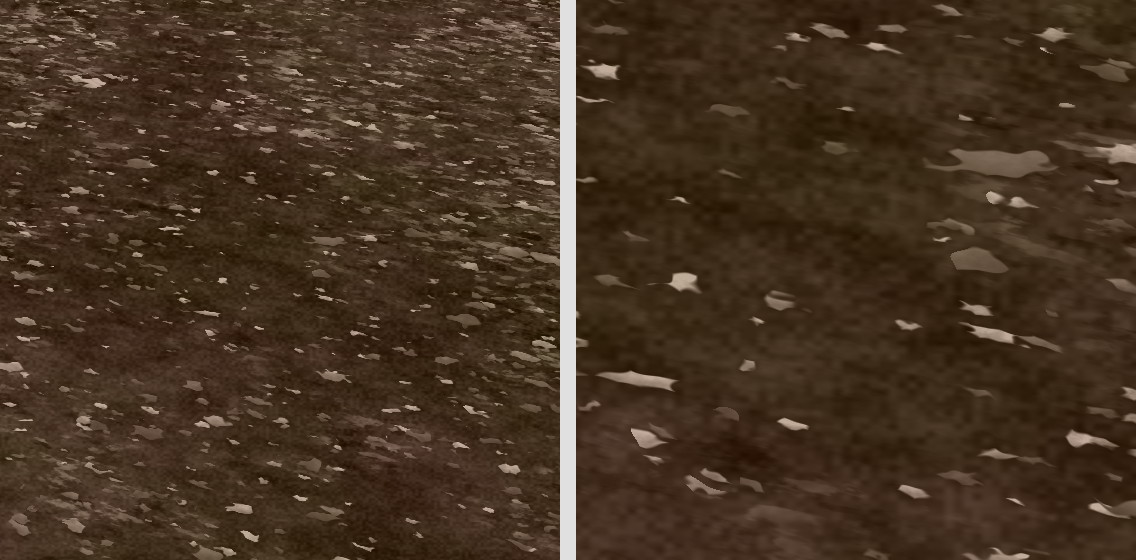
Left: the whole. Right: its middle third, enlarged.
Write a Shadertoy shader that draws this texture.

```glsl
// Dark bare soil seen at a slant, strewn with pale angular stones and leaf litter.
// Canvas points are projected to a ground plane; noise shades the soil there,
// and several grids of jittered polygons lay down stones with soft shadows.

#define HORIZON 2.6        // height of the vanishing line, in canvas units
#define FORESHORTEN 4.5    // vertical squash of the ground
#define TILT 0.38          // downhill lean of the features
#define STONE_LAYERS 4
#define STONE_FREQ 24.0    // cells per ground unit, largest stones
#define STONE_DENSITY 0.31
#define SOIL_TONE 0.125
#define SOIL_CONTRAST 0.46
#define BROAD_DRIFT 0.20   // strength of the large light and dark areas
#define GRAIN 0.15
#define LITTER 0.34
#define SOFTNESS 0.0025

const vec3 DARK_SOIL = vec3(0.18, 0.11, 0.04);
const vec3 PALE_STONE = vec3(0.70, 0.62, 0.55);

float hash(vec2 p) {
    vec3 q = fract(vec3(p.xyx) * 0.1031);
    q += dot(q, q.yzx + 33.33);
    return fract((q.x + q.y) * q.z);
}

float noise(vec2 p) {
    vec2 i = floor(p), f = fract(p);
    f = f * f * (3.0 - 2.0 * f);
    return mix(mix(hash(i), hash(i + vec2(1, 0)), f.x),
               mix(hash(i + vec2(0, 1)), hash(i + vec2(1, 1)), f.x), f.y);
}

float fbm(vec2 p) {
    float sum = 0.0, amp = 0.5;
    for (int i = 0; i < 5; i++) {
        sum += amp * noise(p);
        p = mat2(1.6, 1.2, -1.2, 1.6) * p + 17.3;
        amp *= 0.55;
    }
    return sum / 1.055;
}

vec2 rotate(vec2 p, float a) {
    float c = cos(a), s = sin(a);
    return vec2(c * p.x - s * p.y, s * p.x + c * p.y);
}

// Signed distance to an irregular five-sided shard
float shard(vec2 p, float radius, vec2 seed) {
    float d = -1.0;
    for (int k = 0; k < 5; k++) {
        float side = float(k);
        float a = side * 1.2566 + 0.5 * hash(seed + side);
        float reach = radius * (0.55 + 0.5 * hash(seed + side * 7.1 + 3.0));
        d = max(d, dot(p, vec2(cos(a), sin(a))) - reach);
    }
    return d;
}

// Lays one grid of stones over the tone beneath
float addStones(float tone, vec2 ground, float freq, float edge, float density, float salt) {
    vec2 p = ground * freq + salt * 19.7;
    vec2 ragged = vec2(noise(p * 6.0), noise(p * 6.0 + 40.0)) - 0.5;
    float mottling = 0.65 + 0.65 * fbm(p * 5.0 + 9.0);
    vec2 cell = floor(p);
    for (int j = -1; j <= 1; j++)
    for (int i = -1; i <= 1; i++) {
        vec2 id = cell + vec2(i, j);
        if (hash(id + salt * 31.0) > density) continue;
        vec2 center = id + 0.15 + 0.7 * vec2(hash(id + 5.2), hash(id + 8.7));
        float size = hash(id + 12.4);
        float radius = mix(0.15, 0.38, size * size);
        vec2 local = rotate(p - center, 0.9 * (hash(id + 2.9) - 0.5));
        local.y *= 1.1 + 0.9 * hash(id + 21.6);

        // Shadow falls below and to the right
        float shadow = length(local - radius * vec2(0.2, -0.55)) - radius * 0.75;
        tone *= 1.0 - 0.4 * smoothstep(0.12, -0.12, shadow);

        float body = shard(local + ragged * 0.27, radius, id + salt);
        float bright = hash(id + 15.8);
        float light = (0.38 + 0.72 * bright * bright) * mottling;
        light *= 1.0 + 0.2 * clamp(local.y / radius, -1.0, 1.0);
        tone = mix(tone, light, smoothstep(edge, -edge, body));
    }
    return tone;
}

void mainImage(out vec4 fragColor, in vec2 fragCoord) {
    vec2 uv = fragCoord / iResolution.y;

    // Slanted ground plane
    float depth = HORIZON - uv.y;
    vec2 ground = vec2(uv.x - 0.5, FORESHORTEN) / depth;
    ground.y += TILT * ground.x;

    // Soil: broad drifts, patches, clods and fine grain
    float far = smoothstep(0.55, 1.0, uv.y + 0.2 * (uv.x - 0.5));
    float drift = fbm(uv * vec2(3.0, 4.5) + 11.0) - 0.5;
    float patches = fbm(ground * 8.0 + 3.0);
    float clods = fbm(ground * vec2(32.0, 42.0));
    float grain = noise(uv * vec2(180.0, 240.0)) - 0.5;
    float tone = SOIL_TONE + SOIL_CONTRAST * (0.65 * (clods - 0.5) + 0.35 * (patches - 0.5));
    tone += GRAIN * grain + BROAD_DRIFT * (drift + 0.35 * far - 0.06);

    // Litter gathers toward the far right and in patches
    float cover = smoothstep(0.42, 0.68, patches + 0.2 * (uv.y - 0.5) + 0.12 * (uv.x - 0.5) + 0.3 * drift);
    float flakes = fbm(ground * vec2(58.0, 100.0) + 50.0);
    tone += LITTER * smoothstep(0.56, 0.72, flakes) * (0.12 + cover + 0.5 * far);
    tone -= 0.12 * smoothstep(0.42, 0.28, flakes) * (0.3 + cover);

    // Stones from small to large
    float density = STONE_DENSITY * (0.55 + 0.85 * cover + 0.25 * far);
    for (int k = STONE_LAYERS - 1; k >= 0; k--) {
        float freq = STONE_FREQ * pow(1.34, float(k));
        tone = addStones(tone, ground, freq, SOFTNESS * freq / depth, density, float(k) + 1.0);
    }

    // Colour ramp with faint mossy and reddish drifts
    vec3 color = mix(DARK_SOIL, PALE_STONE, clamp(tone, -0.1, 1.1));
    float moss = fbm(ground * 9.0 + 70.0) - 0.5 + 0.1 * (uv.y - 0.5);
    color += vec3(-0.04, 0.02, -0.05) * moss;
    fragColor = vec4(clamp(color, 0.0, 1.0), 1.0);
}
```
